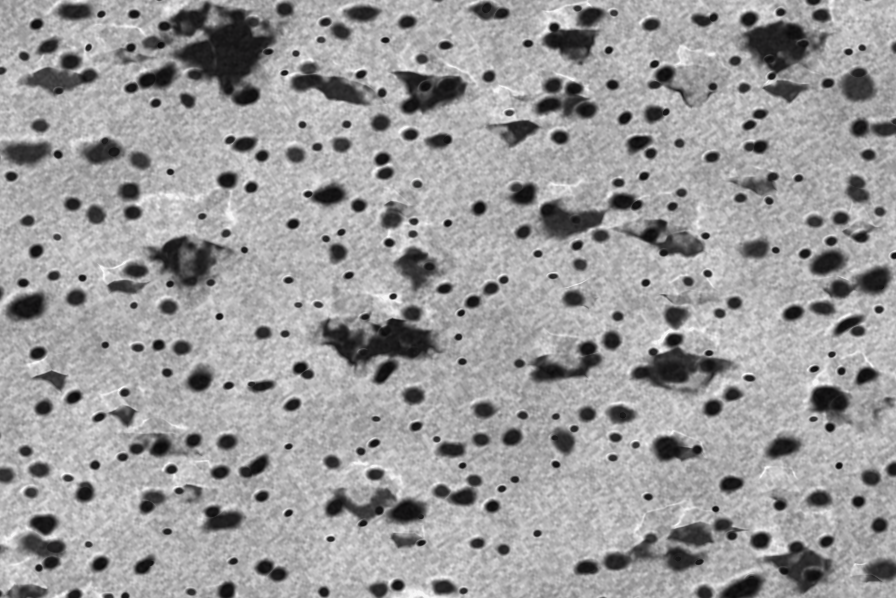
Give the GLSL for this texture, as a Shadertoy shader.

```glsl
// Grey pitted ground seen at a slant: grainy dust, faceted half-buried rocks
// with dark mottled undersides, and scattered soft black pits with lit rims.
// Jittered cell grids place rocks and pits; value noise gives grain and wear.

const float PIT_FLOOR = 0.07;
const float DUST = 0.69;

vec3 hash3(vec2 p) {
    vec3 v = fract(p.xyx * vec3(0.1031, 0.1030, 0.0973));
    v += dot(v, v.yxz + 33.33);
    return fract((v.xxy + v.yzz) * v.zyx);
}

float noise(vec2 p) {
    vec2 cell = floor(p), f = fract(p);
    f = f * f * (3.0 - 2.0 * f);
    float low = mix(hash3(cell).x, hash3(cell + vec2(1, 0)).x, f.x);
    float high = mix(hash3(cell + vec2(0, 1)).x, hash3(cell + vec2(1, 1)).x, f.x);
    return mix(low, high, f.y);
}

float fbm(vec2 p) {
    float sum = 0.0, weight = 0.53;
    for (int i = 0; i < 4; i++) {
        sum += weight * noise(p);
        p = p * 2.03 + 17.3;
        weight *= 0.5;
    }
    return sum;
}

vec2 rotate(vec2 p, float angle) {
    float c = cos(angle), s = sin(angle);
    return vec2(c * p.x + s * p.y, c * p.y - s * p.x);
}

// Irregular convex outline, negative inside
float polygon(vec2 q, float size, vec2 seed) {
    float d = -1.0;
    for (int i = 0; i < 5; i++) {
        vec3 h = hash3(seed + float(i) * 7.0);
        float angle = 6.2832 * (float(i) + 0.6 * h.x) / 5.0;
        d = max(d, dot(q, vec2(cos(angle), sin(angle))) - size * mix(0.65, 1.0, h.y));
    }
    return d;
}

// Rocks: pale upper facets, bright crest, blotched dark lower side
float addRocks(float shade, vec2 p, float cell, float density, float seed) {
    vec2 base = floor(p / cell);
    float mottle = 0.65 * noise(p * 30.0 + seed) + 0.35 * noise(p * 75.0);
    for (int i = 0; i < 9; i++) {
        vec2 id = base + vec2(i % 3, i / 3) - 1.0;
        vec3 h = hash3(id + seed), k = hash3(id + seed + 41.0);
        if (h.z > density) continue;
        vec2 q = rotate(p - (id + 0.15 + 0.7 * h.xy) * cell, mix(-0.35, 0.3, k.x));
        q.x /= mix(1.1, 1.7, k.y);
        float size = cell * mix(0.14, 0.32, k.z);
        q /= size;
        float d = polygon(q, 1.0, id + seed) + 0.45 * (mottle - 0.5);
        float crest = q.y + 0.45 * abs(q.x + k.x - 0.5) - mix(-0.2, 0.55, h.y);
        float facet = smoothstep(-0.06, 0.06, q.x + 0.5 * q.y + k.y - 0.5);
        float top = mix(0.79, 0.66, facet) + 0.14 * (mottle - 0.5);
        float blot = smoothstep(0.36, 0.72, mottle + 0.2 * clamp(-crest, 0.0, 1.0));
        float side = mix(0.60, 0.10, blot);
        float face = mix(side, top, smoothstep(-0.08, 0.08, crest));
        shade = mix(shade, face, (1.0 - smoothstep(-0.12, 0.1, d)) * mix(0.7, 1.0, k.z));
        float edge = exp(-pow(d / 0.07, 2.0)) * smoothstep(0.0, 0.5, q.y);
        float ridge = exp(-pow(crest / 0.06, 2.0)) * (1.0 - smoothstep(-0.1, 0.0, d));
        shade += 0.2 * max(edge, 0.7 * ridge) * smoothstep(0.25, 0.6, mottle);
    }
    return shade;
}

// Pits: x is darkness, y is light caught on the upper left rim
vec2 pits(vec2 p, float cell, vec2 radii, float stretch, float density, float seed) {
    vec2 base = floor(p / cell), result = vec2(0.0);
    for (int i = 0; i < 9; i++) {
        vec2 id = base + vec2(i % 3, i / 3) - 1.0;
        vec3 h = hash3(id + seed), k = hash3(id + seed + 23.0);
        float cluster = mix(0.65, 1.35, noise(id * cell * 5.0 + seed));
        if (h.z > density * cluster) continue;
        vec2 q = rotate(p - (id + 0.08 + 0.84 * h.xy) * cell, mix(-0.1, 0.45, k.y));
        float radius = mix(radii.x, radii.y, k.x * k.x);
        q /= radius * vec2(mix(1.05, stretch, k.z), 0.92);
        float d = length(q);
        float dark = (1.0 - smoothstep(0.55, 1.3, d)) * mix(0.72, 1.0, sqrt(k.y));
        float lit = smoothstep(0.1, 0.9, dot(q / max(d, 0.01), vec2(-0.45, 0.89)));
        result = max(result, vec2(dark, lit * exp(-pow((d - 1.4) / 0.22, 2.0)) * k.z));
    }
    return result;
}

void mainImage(out vec4 fragColor, in vec2 fragCoord) {
    vec2 p = fragCoord / iResolution.y + 3.0;
    vec2 warp = vec2(noise(p * 38.0), noise(p * 38.0 + 61.0)) - 0.5;

    // Dust and rocks
    float shade = DUST + 0.22 * (fbm(p * 7.0) - 0.5);
    shade = addRocks(shade, p + 0.012 * warp, 0.25, 0.62, 5.0);
    shade = addRocks(shade, p + 0.010 * warp, 0.15, 0.30, 87.0);

    // Small round pits, then larger drawn-out ones
    vec2 small = pits(p + 0.005 * warp, 0.054, vec2(0.006, 0.016), 1.3, 0.60, 11.0);
    vec2 large = pits(p + 0.014 * warp, 0.100, vec2(0.013, 0.023), 2.0, 0.42, 53.0);
    vec2 pit = max(small, large);
    shade += 0.17 * pit.y;
    shade = mix(shade, PIT_FLOOR, pit.x);

    // Fine slanted grain, fainter in the dark
    vec2 g = rotate(p, 0.6);
    float grain = 0.20 * (noise(g * vec2(120.0, 180.0)) - 0.5);
    grain += 0.13 * (noise(g.yx * vec2(210.0, 260.0)) - 0.5);
    shade += grain * mix(0.25, 1.0, smoothstep(0.1, 0.6, shade));

    fragColor = vec4(clamp(shade + vec3(0.0, -0.003, 0.0), 0.04, 0.96), 1.0);
}
```
